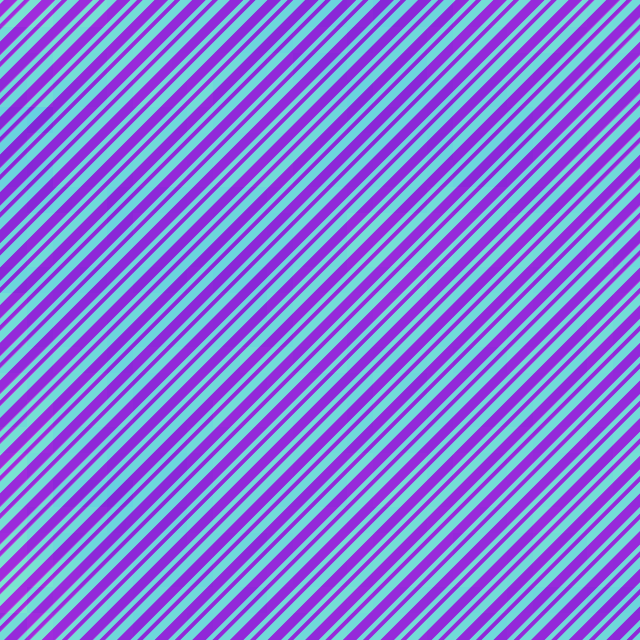
A WebGL 1 fragment shader for this pattern:

```glsl
precision highp float;
// Diagonal purple and aqua stripes, wide and thin in turn, with faint blocky colour drift.
uniform vec2 u_resolution;

float hash(vec2 p) {
  vec3 q = fract(vec3(p.xyx) * 0.1031);
  q += dot(q, q.yzx + 33.33);
  return fract((q.x + q.y) * q.z);
}

float noise(vec2 p) {
  vec2 cell = floor(p);
  vec2 f = fract(p);
  f = f * f * (3.0 - 2.0 * f);
  float low = mix(hash(cell), hash(cell + vec2(1.0, 0.0)), f.x);
  float high = mix(hash(cell + vec2(0.0, 1.0)), hash(cell + 1.0), f.x);
  return mix(low, high, f.y);
}

// Coverage of a periodic band, measured from its centre in repeats.
float band(float t, float centre, float width, float blur) {
  float d = abs(fract(t - centre + 0.5) - 0.5) - 0.5 * width;
  return 1.0 - smoothstep(-blur, blur, d);
}

void main() {
  vec2 uv = gl_FragCoord.xy / u_resolution;

  // Seventeen repeats along each side
  float t = 17.0 * (uv.x + 1.0 - uv.y);
  float blur = 17.0 * 0.8 / min(u_resolution.x, u_resolution.y);

  // One wide and one thin purple stripe per repeat
  float purple = max(band(t, 0.285, 0.36, blur), band(t, 0.715, 0.15, blur));

  // Blocky drift, stronger towards the left side
  vec2 block = floor(uv * 24.0);
  float edgeWear = 1.0 - smoothstep(0.0, 0.3, uv.x);
  float drift = noise(block * 0.22 + 5.0) - 0.5 + 0.4 * (hash(block) - 0.5);
  drift *= 0.7 + 0.8 * edgeWear;

  vec3 aquaColor = vec3(0.44, 0.85, 0.85) + drift * vec3(0.06, 0.06, -0.05);
  vec3 purpleColor = vec3(0.57, 0.16, 0.85) + drift * vec3(0.09, 0.02, 0.02);
  vec3 color = mix(aquaColor, purpleColor, purple);

  // Soft pink fringe on one side of the stripes, in patches near the sides
  float sides = max(edgeWear, smoothstep(0.7, 1.0, uv.x));
  float patches = sides * smoothstep(0.3, 0.7, noise(uv * 5.0 + 11.0));
  float fringe = max(band(t, 0.455, 0.03, blur), band(t, 0.78, 0.03, blur));
  color = mix(color, vec3(0.74, 0.32, 0.86), 0.7 * fringe * patches);

  gl_FragColor = vec4(color, 1.0);
}
```
